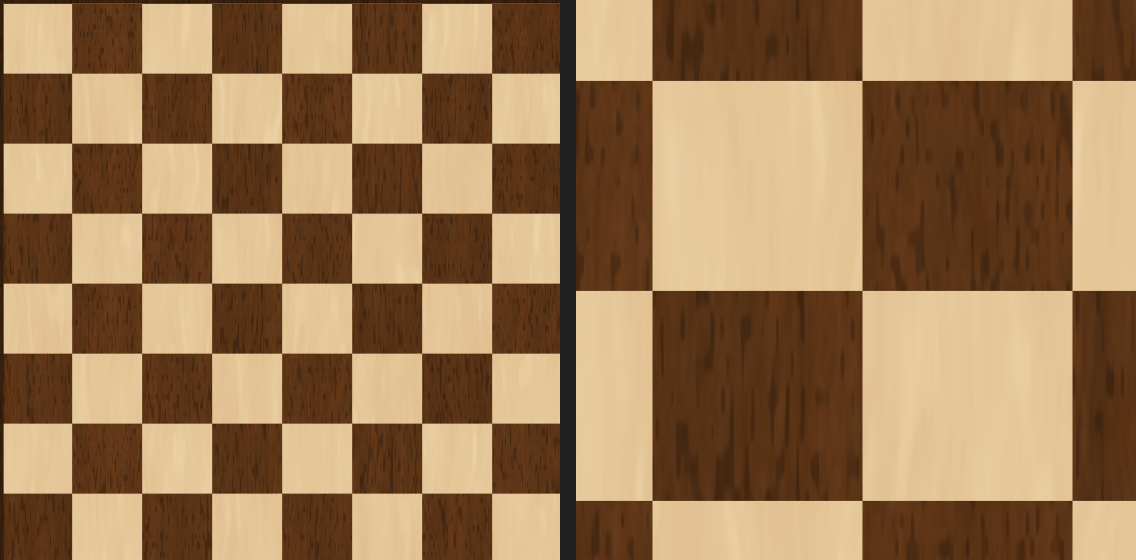
Left, the full canvas; right, a detail of the centre.
A WebGL 1 fragment shader for this pattern:

```glsl
precision highp float;
// Eight by eight checkerboard of dark and pale wood veneer with a thin dark border on the left and top.

uniform vec2 u_resolution;

float hash(vec2 p) {
  vec3 q = fract(p.xyx * vec3(0.1031, 0.1030, 0.0973));
  q += dot(q, q.yzx + 33.33);
  return fract((q.x + q.y) * q.z);
}

float noise(vec2 p) {
  vec2 i = floor(p);
  vec2 f = fract(p);
  f = f * f * (3.0 - 2.0 * f);
  float low = mix(hash(i), hash(i + vec2(1.0, 0.0)), f.x);
  float high = mix(hash(i + vec2(0.0, 1.0)), hash(i + vec2(1.0, 1.0)), f.x);
  return mix(low, high, f.y);
}

// Coarse vertical fibres, short pores and a reddish tint; bands are shared along each column.
vec3 darkWood(vec2 p, vec2 cell) {
  vec2 seed = cell * 61.0 + 7.0;
  float stretch = mix(0.45, 1.0, hash(vec2(cell.x, 3.0)));
  float fibre = noise(p * vec2(34.0, 5.0 * stretch) + seed);
  float fine = noise(p * vec2(56.0, 17.0 * stretch) + seed + 211.0);
  float pores = smoothstep(0.6, 0.9, noise(p * vec2(42.0, 10.0 * stretch) + seed + 403.0));
  float band = noise(vec2(p.x * 7.0, cell.x * 13.0 + 5.5));
  float red = noise(p * vec2(9.0, 3.0) + seed + 97.0);
  vec3 wood = mix(vec3(0.325, 0.183, 0.073), vec3(0.39, 0.228, 0.105), 0.55 * fibre + 0.45 * fine);
  wood *= 0.92 + 0.16 * band + 0.05 * (hash(cell) - 0.5);
  wood += vec3(0.022, 0.002, -0.008) * (red - 0.4);
  return wood * (1.0 - 0.22 * pores);
}

// Soft, slightly wavy vertical figure with a few pale streaks.
vec3 paleWood(vec2 p, vec2 cell) {
  vec2 seed = cell * 47.0 + 19.0;
  float x = p.x + 0.14 * noise(p * vec2(2.0, 1.6) + seed);
  float broad = noise(vec2(x * 4.0, p.y * 0.7) + seed + 31.0);
  float figure = noise(vec2(x * 17.0, p.y * 1.1) + seed + 83.0);
  float fine = noise(p * vec2(48.0, 4.0) + seed + 157.0);
  float streak = smoothstep(0.68, 0.95, noise(vec2(x * 11.0, p.y * 1.5) + seed + 229.0));
  float tone = 0.5 * broad + 0.3 * figure + 0.2 * fine + 0.2 * (hash(cell + 9.0) - 0.5);
  vec3 wood = mix(vec3(0.876, 0.742, 0.555), vec3(0.91, 0.808, 0.632), tone);
  return wood + vec3(0.018, 0.028, 0.03) * streak;
}

// Smoothed square wave: +1 over even cells, -1 over odd cells.
vec2 squareWave(vec2 p, float pixel) {
  vec2 toEdge = 0.5 - abs(fract(p) - 0.5);
  vec2 side = 1.0 - 2.0 * mod(floor(p), 2.0);
  return side * clamp(2.0 * toEdge / pixel, 0.0, 1.0);
}

void main() {
  vec2 uv = gl_FragCoord.xy / u_resolution;
  float pixel = 1.0 / min(u_resolution.x, u_resolution.y);

  // Board grid, shifted to leave room for the border
  vec2 p = uv * 8.0 + vec2(-0.031, 0.052);
  vec2 cell = mod(floor(p), 8.0);
  vec2 local = fract(p);

  vec2 wave = squareWave(p, 8.0 * pixel);
  float dark = 0.5 + 0.5 * wave.x * wave.y;
  vec3 brown = darkWood(local, cell);
  vec3 color = mix(paleWood(local, cell), brown, dark);

  // Border strips, measured with wrapped distance
  vec2 middle = vec2(0.00325, 0.99675);
  vec2 away = abs(fract(uv - middle + 0.5) - 0.5) - 0.00325;
  float border = clamp(0.5 - min(away.x, away.y) / pixel, 0.0, 1.0);
  color = mix(color, brown * 0.62, border);

  gl_FragColor = vec4(color, 1.0);
}
```
